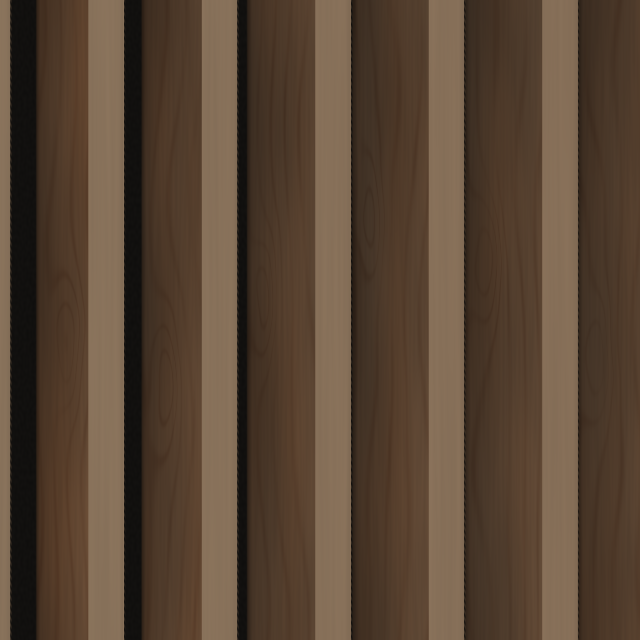
This texture is drawn by a three.js fragment shader. Its source:

```glsl
// Vertical timber slats seen at an angle: pale fronts, shaded grained sides, black gaps narrowing to the right
varying vec2 vUv;

vec2 hashGradient(vec2 cell) {
  float a = 6.2832 * fract(sin(dot(cell, vec2(127.1, 311.7))) * 43758.5);
  return vec2(cos(a), sin(a));
}

float gradientNoise(vec2 p) {
  vec2 i = floor(p), f = fract(p);
  vec2 w = f * f * f * (f * (f * 6.0 - 15.0) + 10.0);
  vec2 e = vec2(1.0, 0.0);
  float bottom = mix(dot(hashGradient(i), f),
                     dot(hashGradient(i + e.xy), f - e.xy), w.x);
  float top = mix(dot(hashGradient(i + e.yx), f - e.yx),
                  dot(hashGradient(i + e.xx), f - e.xx), w.x);
  return mix(bottom, top, w.y);
}

// Thin growth lines that bend and close into ovals around one knot per slat
float growthLines(vec2 p, float slat) {
  vec2 knot = vec2(min(0.03 + 0.024 * slat, 0.088), 0.53 + 0.13 * sin(1.3 * slat + 3.7));
  vec2 d = (p - knot) / vec2(0.018, 0.095);
  d.x += 0.5 * gradientNoise(vec2(p.x * 18.0, p.y * 9.0) + slat * 7.3);
  float field = p.x * 34.0 + 2.6 * exp(-dot(d, d));
  field += 1.5 * gradientNoise(vec2(p.x * 9.0, p.y * 2.6) + slat * 13.7);
  float line = pow(0.5 + 0.5 * cos(6.2832 * field), 7.0);
  float fade = 0.55 + 0.8 * gradientNoise(vec2(p.x * 24.0, p.y * 4.0) + slat * 3.1);
  return line * clamp(fade, 0.1, 1.0);
}

void main() {
  // Slat layout: gap, side face, front face
  float pitch = 0.1773, frontStart = 0.1224, soft = 0.0011;
  float slat = floor((vUv.x - 0.0156) / pitch);
  float x = vUv.x - 0.0156 - slat * pitch;
  float gap = max(0.0404 - 0.0126 * slat, 0.0);
  float across = clamp((x - gap) / (frontStart - gap), 0.0, 1.0);
  vec2 grainPos = vec2(frontStart - x, vUv.y);

  // Shaded side face, with broad mottling, fibres and growth lines
  vec3 side = mix(vec3(0.225, 0.168, 0.122), vec3(0.355, 0.267, 0.195), pow(across, 0.7));
  side *= mix(0.72, 1.0, smoothstep(0.0, 0.09, across));
  side *= 1.0 + 0.14 * gradientNoise(vec2(x * 14.0, vUv.y * 3.0) + slat * 5.7);
  side *= 1.0 + 0.06 * gradientNoise(vec2(x * 260.0, vUv.y * 7.0) + slat * 19.1);
  side *= 0.96 + 0.07 * smoothstep(1.0, 0.3, vUv.y);
  float warmth = gradientNoise(vec2(x * 22.0, vUv.y * 2.2) + slat * 11.3);
  side *= 1.0 + vec3(0.06, 0.0, -0.06) * (warmth + 0.7 * exp(-max(slat, 0.0)));
  side *= 1.0 - vec3(0.09, 0.14, 0.17) * growthLines(grainPos, slat);

  // Pale front face with faint straight fibres
  float faceX = (x - frontStart) / (pitch - frontStart);
  vec3 front = mix(vec3(0.535, 0.448, 0.357), vec3(0.525, 0.433, 0.343), vUv.x);
  front *= 1.0 + 0.03 * gradientNoise(vec2(x * 190.0, vUv.y * 3.0) + slat * 8.9);
  front *= 1.0 + 0.03 * gradientNoise(vec2(x * 30.0, vUv.y * 2.0) + slat * 4.3);
  front *= 1.0 - 0.05 * smoothstep(0.85, 1.0, faceX);

  // Black backing and the faces in front of it
  vec3 color = vec3(0.066, 0.061, 0.055);
  color *= 1.0 + 0.2 * gradientNoise(vUv * vec2(220.0, 120.0));
  color = mix(color, side, smoothstep(gap - soft, gap + 2.0 * soft, x));

  // Fine slanted teeth in the shadow beside each front edge
  float tooth = 0.5 + 0.5 * sin(6.2832 * (vUv.y * 92.0 + x * 160.0));
  float seam = 1.0 - smoothstep(0.001, 0.0042, x);
  color = mix(color, mix(vec3(0.08, 0.07, 0.06), vec3(0.26, 0.21, 0.16), tooth), seam * 0.75);

  // Soft edges on both sides of the front face
  color = mix(color, front, smoothstep(frontStart - soft, frontStart + soft, x));
  color = mix(front, color, smoothstep(0.0, soft, x));
  gl_FragColor = vec4(color, 1.0);
}
```
